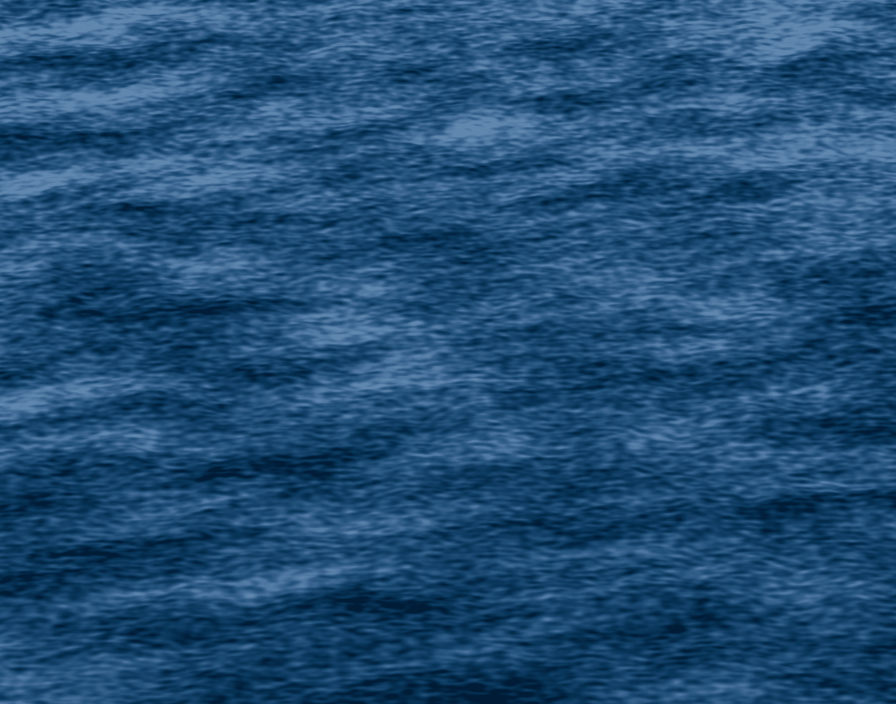
Write a WebGL 2 fragment shader that draws this texture.

```glsl
#version 300 es
precision highp float;
// Deep blue open water: slanted swells covered by fine wind ripples, denser with distance.

uniform vec2 u_resolution;
out vec4 fragColor;

// Integer hash giving a random unit gradient per lattice cell
vec2 gradient(ivec2 cell) {
    uvec2 q = uvec2(cell) * uvec2(1597334673u, 3812015801u);
    uint h = (q.x ^ q.y) * 1597334673u;
    h = (h ^ (h >> 15)) * 2246822519u;
    h ^= h >> 13;
    float angle = float(h & 65535u) / 65536.0 * 6.28319;
    return vec2(cos(angle), sin(angle));
}

float gradientNoise(vec2 p) {
    vec2 f = fract(p);
    ivec2 i = ivec2(floor(p));
    vec2 u = f * f * f * (f * (f * 6.0 - 15.0) + 10.0);
    float a = dot(gradient(i), f);
    float b = dot(gradient(i + ivec2(1, 0)), f - vec2(1, 0));
    float c = dot(gradient(i + ivec2(0, 1)), f - vec2(0, 1));
    float d = dot(gradient(i + ivec2(1, 1)), f - vec2(1, 1));
    return mix(mix(a, b, u.x), mix(c, d, u.x), u.y);
}

float fbm(vec2 p) {
    float sum = 0.0, amplitude = 1.0;
    for (int octave = 0; octave < 4; octave++) {
        sum += amplitude * gradientNoise(p);
        p = p * vec2(1.75, 1.95) + vec2(17.3, 9.1);
        amplitude *= 0.66;
    }
    return sum;
}

// Foreshortened plane: cells shrink towards the top of the canvas
vec2 recede(vec2 p, float rate) {
    return vec2((p.x - 0.64) * (1.0 + rate * p.y), p.y + 0.5 * rate * p.y * p.y);
}

// Blue ramp from trough to lit crest, level 0 to 5
vec3 waterColor(float level) {
    vec3 ramp[6] = vec3[6](
        vec3(0.01, 0.15, 0.27), vec3(0.03, 0.21, 0.35), vec3(0.08, 0.26, 0.42),
        vec3(0.14, 0.33, 0.49), vec3(0.22, 0.39, 0.56), vec3(0.33, 0.49, 0.65));
    level = clamp(level, -0.7, 6.0);
    level -= 0.45 * max(level - 4.7, 0.0);
    int k = clamp(int(floor(level)), 0, 4);
    return max(mix(ramp[k], ramp[k + 1], level - float(k)), 0.0);
}

void main() {
    vec2 p = gl_FragCoord.xy / u_resolution.y;

    // Narrow swell bands rising gently to the right
    vec2 s = recede(p, 1.0);
    s.y -= 0.11 * s.x;
    s.y += 0.03 * gradientNoise(s * vec2(4.0, 5.0) + 31.0);
    float swell = fbm(s * vec2(1.9, 10.0) + vec2(5.7, 3.2));

    // Fine ripples drawn out sideways, slightly bent by the swell
    vec2 r = recede(p, 0.4);
    r.y += 0.008 * gradientNoise(r * vec2(9.0, 14.0) + 70.0) + 0.003 * swell;
    float ripple = gradientNoise(vec2(r.x * 25.0, (r.y - 0.05 * r.x) * 125.0))
                 + gradientNoise(vec2(r.x * 38.0, (r.y + 0.02 * r.x) * 150.0) + 43.0);

    // Short chop that breaks up the ripple rows
    float chop = gradientNoise(vec2(r.x * 60.0, (r.y - 0.02 * r.x) * 165.0) + 91.0);

    // Sky reflection brightens with distance
    float level = 1.5 + 2.1 * p.y + 3.6 * swell + 2.1 * ripple + 1.4 * chop;
    fragColor = vec4(waterColor(level), 1.0);
}
```
